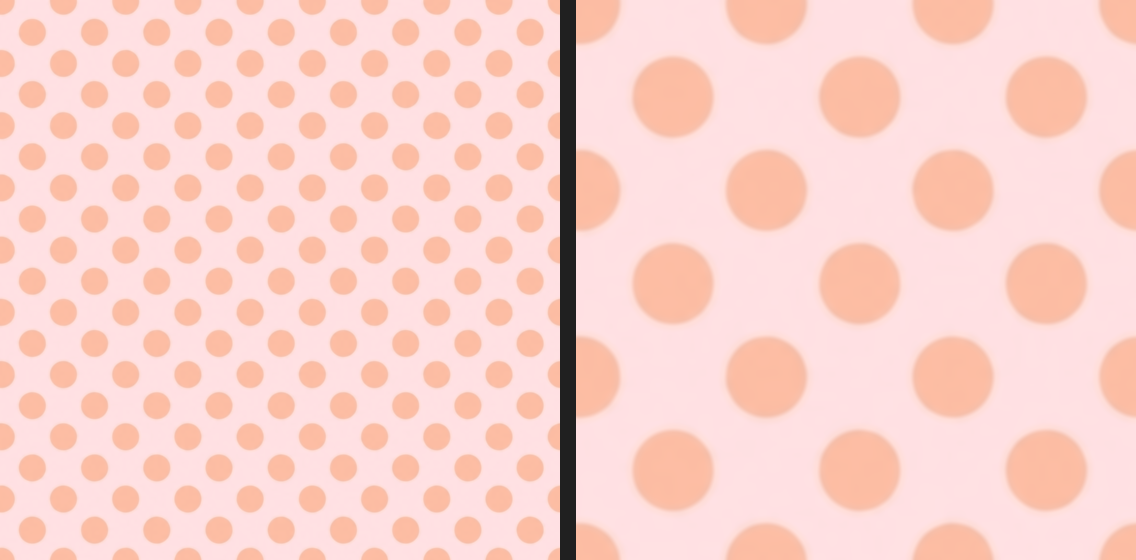
Left: the whole. Right: its middle third, enlarged.
Give the GLSL for this pattern, as a Shadertoy shader.

```glsl
// Staggered peach polka dots on pale pink, with softly bleeding edges.

float hash(vec2 p) {
    vec3 q = fract(p.xyx * 0.1031);
    q += dot(q, q.yzx + 33.33);
    return fract((q.x + q.y) * q.z);
}

// Value noise that wraps after 'period' lattice cells
float wrapNoise(vec2 p, float period) {
    vec2 i = floor(p), f = fract(p);
    f = f * f * (3.0 - 2.0 * f);
    vec2 a = mod(i, period), b = mod(i + 1.0, period);
    return mix(mix(hash(a), hash(vec2(b.x, a.y)), f.x),
               mix(hash(vec2(a.x, b.y)), hash(b), f.x), f.y);
}

// Signed distance to the nearest dot: two square lattices, half a cell apart
float dotDistance(vec2 p) {
    vec2 corner = fract(p + 0.5) - 0.5;
    vec2 center = fract(p) - 0.5;
    return min(length(corner), length(center)) - 0.217;
}

void mainImage(out vec4 fragColor, in vec2 fragCoord) {
    vec2 uv = fragCoord / iResolution.xy;

    // Nine cells each way, nudged slightly right and down
    float d = dotDistance(uv * 9.0 - vec2(0.02, -0.02));

    // Ground warms beside each dot; the dot dulls toward its rim
    vec3 ground = mix(vec3(1.0, 0.87, 0.85), vec3(1.0, 0.88, 0.89), smoothstep(0.01, 0.05, d));
    vec3 peach = mix(vec3(0.99, 0.74, 0.64), vec3(0.965, 0.75, 0.67), smoothstep(-0.05, 0.0, d));

    // Soft edge, never narrower than a pixel
    float edge = max(0.017, 9.0 * 0.75 / iResolution.y);
    vec3 color = mix(peach, ground, smoothstep(-edge, edge, d));

    // Faint mottling, strongest around the edges
    float mottle = wrapNoise(uv * 144.0, 144.0) - 0.5;
    color += mottle * mix(0.018, 0.005, smoothstep(0.0, 0.08, abs(d)));

    fragColor = vec4(clamp(color, 0.0, 1.0), 1.0);
}
```
